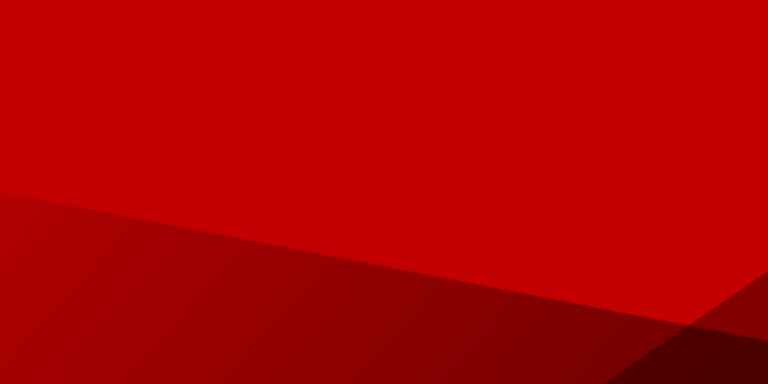
Give the GLSL for this background, as a Shadertoy shader.

```glsl
// Flat red backdrop with two translucent dark wedges crossing at the lower right.

// Positions are in canvas heights, origin at the lower left.
const vec3 BASE_RED = vec3(0.765, 0.0, 0.0);

const vec2 LONG_EDGE_START = vec2(0.0, 0.5);
const vec2 LONG_EDGE_END = vec2(2.0, 0.112);
const float LONG_EDGE_SOFTNESS = 0.005;
const float LONG_SHADE = 0.157;                      // opacity at the origin
const vec2 LONG_SHADE_SLOPE = vec2(0.144, -0.13);    // opacity change per unit

const vec2 CORNER_EDGE_START = vec2(1.570, 0.0);
const vec2 CORNER_EDGE_END = vec2(2.0, 0.294);
const float CORNER_EDGE_SOFTNESS = 0.001;
const float CORNER_SHADE = 0.33;

// Signed distance to the line a-b, positive on its right-hand side.
float rightOfLine(vec2 p, vec2 a, vec2 b) {
    vec2 along = normalize(b - a);
    return dot(p - a, vec2(along.y, -along.x));
}

// Smooth coverage of a half plane, never sharper than one pixel.
float coverage(float dist, float softness) {
    float halfWidth = max(softness, 0.7 / iResolution.y);
    return smoothstep(-halfWidth, halfWidth, dist);
}

void mainImage(out vec4 fragColor, in vec2 fragCoord) {
    // Keep the composition spanning a two-by-one canvas.
    vec2 p = fragCoord / iResolution.xy * vec2(2.0, 1.0);

    // Long wedge: darkens gradually toward the right.
    float longMask = coverage(rightOfLine(p, LONG_EDGE_START, LONG_EDGE_END),
                              LONG_EDGE_SOFTNESS);
    float longOpacity = clamp(LONG_SHADE + dot(p, LONG_SHADE_SLOPE), 0.0, 1.0);

    // Corner wedge: even shade, deepening where the two overlap.
    float cornerMask = coverage(rightOfLine(p, CORNER_EDGE_START, CORNER_EDGE_END),
                                CORNER_EDGE_SOFTNESS);

    vec3 color = BASE_RED;
    color *= 1.0 - longMask * longOpacity;
    color *= 1.0 - cornerMask * CORNER_SHADE;
    fragColor = vec4(color, 1.0);
}
```
